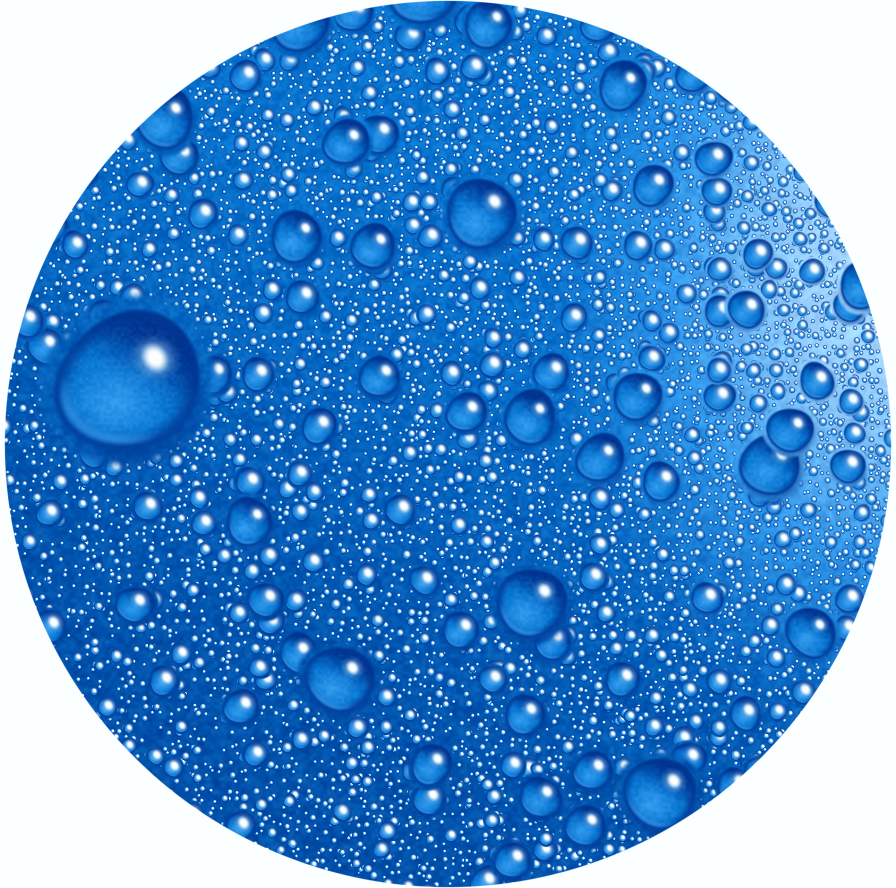
A WebGL 1 fragment shader for this texture:

```glsl
precision highp float;
uniform vec2 u_resolution;

const vec3 NAVY = vec3(0.0, 0.21, 0.57);
const vec3 DEEP = vec3(0.0, 0.32, 0.67);
const vec3 AZURE = vec3(0.03, 0.46, 0.82);
const vec3 SKY = vec3(0.22, 0.63, 0.95);
const vec3 PALE = vec3(0.64, 0.84, 1.0);
const vec3 WHITE = vec3(0.99, 1.0, 1.0);

float hash(vec2 p) {
  return fract(sin(dot(p, vec2(127.1, 311.7))) * 43758.5453);
}

float noise(vec2 p) {
  vec2 i = floor(p), f = fract(p);
  f = f * f * (3.0 - 2.0 * f);
  return mix(mix(hash(i), hash(i + vec2(1, 0)), f.x),
             mix(hash(i + vec2(0, 1)), hash(i + 1.0), f.x), f.y);
}

float disc(float radius, float soft, float d) {
  return 1.0 - smoothstep(radius - soft, radius + soft, d);
}

// Wet metal sheet, lit from the right
vec3 sheet(vec2 p) {
  vec3 color = mix(DEEP, AZURE, smoothstep(-0.5, 0.4, p.x * 0.5 + p.y));
  float glow = 1.0 - smoothstep(0.0, 0.48, length((p - vec2(0.5, 0.2)) * vec2(1.0, 0.75)));
  color = mix(color, SKY, smoothstep(0.0, 0.55, glow) * 0.8);
  color = mix(color, PALE, smoothstep(0.4, 1.0, glow));
  float grain = noise(p * 260.0) + noise(p * 130.0 + 7.0) - 1.0;
  return color + grain * vec3(0.05, 0.08, 0.07);
}

// One bead: clear halo, shadow, domed body, dark rim and glint
vec3 bead(vec3 color, vec3 ground, vec2 offset, float radius, float seed) {
  float angle = seed * 6.2832;
  vec2 axis = vec2(cos(angle), sin(angle));
  vec2 p = offset / radius;
  float along = dot(p, axis);
  float d = length(p - axis * along * 0.16 * fract(seed * 7.3));
  d *= 1.0 + 0.03 * sin(3.0 * atan(p.y, p.x + 0.0001) + angle);
  float soft = 0.8 / (u_resolution.y * radius) + 0.03;
  float big = smoothstep(0.003, 0.03, radius);

  color = mix(color, ground, disc(1.2, 0.1, d));
  color = mix(color, NAVY, 0.5 * disc(1.05, 0.22, length(p - vec2(0.06, -0.16))));

  float slope = dot(p, vec2(-0.45, -0.75));
  vec3 body = mix(NAVY, AZURE, smoothstep(-0.75, 0.1, slope));
  float pool = disc(0.35, 0.45, length((p - vec2(-0.2, -0.3)) * vec2(0.85, 1.0)));
  body = mix(body, SKY, pool * 0.85);
  body += (noise(offset * 300.0 + seed * 50.0) - 0.5) * 0.07 * big;
  body = mix(body, NAVY, smoothstep(0.7, 0.98, d) * 0.8);
  float crescent = smoothstep(0.72, 0.84, d) * (1.0 - smoothstep(0.86, 0.96, d));
  body = mix(body, SKY, crescent * smoothstep(0.3, 0.75, slope) * 0.6);

  vec2 g = p - mix(vec2(0.12, 0.15), vec2(0.4, 0.36), big);
  g = vec2(g.x + g.y * 0.5, g.y - g.x * 0.4);
  float glint = mix(0.62, 0.2, big);
  body = mix(body, PALE, 0.6 * disc(glint * 1.3, glint, length(g)));
  body = mix(body, WHITE, disc(glint * 0.8, glint * 0.45, length(g * vec2(1.0, 0.85))));
  return mix(color, body, disc(1.0, soft, d));
}

// Jittered grid of beads, denser towards the light
vec3 scatter(vec3 color, vec3 ground, vec2 p, float cells, vec2 sizes, float density) {
  vec2 home = floor(p * cells);
  for (int j = -1; j <= 1; j++) {
    for (int i = -1; i <= 1; i++) {
      vec2 cell = home + vec2(float(i), float(j));
      vec2 key = cell + cells * 1.37;
      vec2 jitter = vec2(hash(key), hash(key + 31.7)) - 0.5;
      vec2 center = (cell + 0.5 + 0.8 * jitter) / cells;
      float size = hash(key + 63.1);
      float chance = density * (1.0 + 0.5 * center.x + 0.25 * center.y);
      if (hash(key + 91.9) < chance) {
        color = bead(color, ground, p - center, mix(sizes.x, sizes.y, size * size), hash(key + 17.3));
      }
    }
  }
  return color;
}

void main() {
  vec2 p = (gl_FragCoord.xy - 0.5 * u_resolution) / u_resolution.y;
  vec3 ground = sheet(p);
  vec3 color = ground;

  // Fine mist first, large beads on top
  color = scatter(color, ground, p, 104.0, vec2(0.0020, 0.0036), 0.75);
  color = scatter(color, ground, p, 62.0, vec2(0.0034, 0.0060), 0.5);
  color = scatter(color, ground, p, 31.0, vec2(0.0065, 0.0120), 0.42);
  color = scatter(color, ground, p, 16.0, vec2(0.0130, 0.0230), 0.42);
  color = scatter(color, ground, p, 7.0, vec2(0.0240, 0.0420), 0.4);
  color = bead(color, ground, p - vec2(-0.36, 0.07), 0.075, 0.1);

  // Round cutout on white
  float inside = disc(0.499, 0.8 / u_resolution.y, length(p));
  gl_FragColor = vec4(mix(WHITE, clamp(color, 0.0, 1.0), inside), 1.0);
}
```
